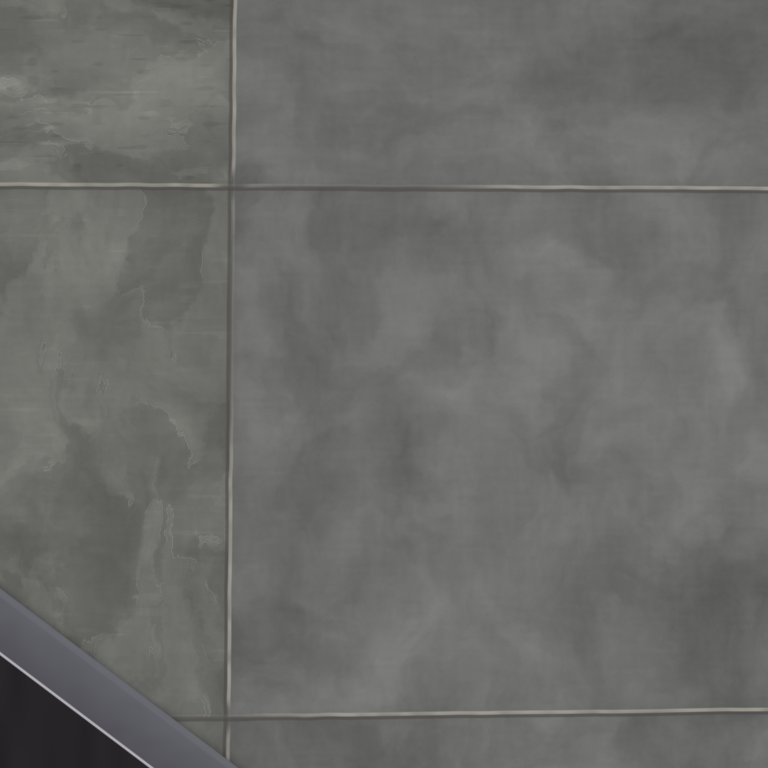
Give the GLSL for this texture, as a WebGL 2 fragment shader.

```glsl
#version 300 es
precision highp float;
uniform vec2 u_resolution;
out vec4 fragColor;

#define TILE_SIZE vec2(0.76, 0.691)
#define GRID_ORIGIN vec2(0.2955, 0.066)
#define GROUT_HALF 0.0032
#define STONE_DARK vec3(0.332, 0.334, 0.325)
#define STONE_LIGHT vec3(0.498, 0.498, 0.486)
#define GROUT_LIGHT vec3(0.64, 0.63, 0.59)
#define GROUT_DARK vec3(0.30, 0.285, 0.275)
#define TRIM_COLOR vec3(0.345, 0.345, 0.37)
#define VOID_COLOR vec3(0.15, 0.14, 0.15)
#define TRIM_NORMAL vec2(0.602, 0.798)
#define TRIM_OUTER 0.187
#define TRIM_INNER 0.119

float hash(vec2 p) {
  vec3 q = fract(vec3(p.xyx) * 0.1031);
  q += dot(q, q.yzx + 33.33);
  return fract((q.x + q.y) * q.z);
}

float noise(vec2 p) {
  vec2 i = floor(p), f = fract(p);
  f = f * f * (3.0 - 2.0 * f);
  return mix(mix(hash(i), hash(i + vec2(1, 0)), f.x),
             mix(hash(i + vec2(0, 1)), hash(i + vec2(1, 1)), f.x), f.y);
}

float fbm(vec2 p) {
  float sum = 0.0, gain = 0.47;
  for (int i = 0; i < 6; i++) {
    sum += gain * noise(p);
    p = mat2(1.6, 1.2, -1.2, 1.6) * p + 7.3;
    gain *= 0.54;
  }
  return sum;
}

// Soft strip centred on zero
float strip(float d, float halfWidth, float blur) {
  return 1.0 - smoothstep(halfWidth - blur, halfWidth + blur, abs(d));
}

// Soft round stain
float stain(vec2 p, vec2 center, vec2 radius) {
  vec2 q = (p - center) / radius;
  return exp(-dot(q, q));
}

// Cloudy cement, with rougher wear on the left column
vec3 stone(vec2 p, vec2 tile) {
  vec2 q = p + 20.0 + tile * vec2(13.7, 9.1);
  float rough = step(tile.x, -0.5);
  float upper = step(0.5, tile.y);
  vec2 warp = vec2(fbm(q * 9.0), fbm(q * 9.0 + 31.0)) - 0.48;
  vec2 grain = mix(vec2(6.5, 5.0), vec2(5.0, 7.5), upper);
  float cloud = fbm(q * grain + warp * 1.2);
  float blotch = fbm(q * grain * 2.6 + warp * 1.5 + 50.0);
  float brushed = noise(q * vec2(28.0, 190.0)) + noise(q * vec2(150.0, 35.0)) - 1.0;
  float tone = 0.53 + 1.0 * (cloud - 0.49) + 0.65 * (blotch - 0.49) + 0.06 * brushed;

  // Broad uneven curing
  vec2 s = p + warp * 0.12;
  tone -= 0.2 * stain(s, vec2(0.45, 0.6), vec2(0.12, 0.19));
  tone -= 0.16 * stain(s, vec2(0.8, 0.97), vec2(0.15, 0.07));
  tone -= 0.2 * stain(s, vec2(0.13, 0.42), vec2(0.05, 0.2));
  tone -= 0.2 * stain(s, vec2(0.25, 0.6), vec2(0.04, 0.18));
  tone += 0.12 * stain(s, vec2(0.5, 0.88), vec2(0.2, 0.1));
  tone += 0.13 * stain(s, vec2(0.08, 0.68), vec2(0.1, 0.1));

  // Eroded patches and pale broken scratches
  vec2 wearGrain = mix(vec2(14.0, 6.0), vec2(7.0, 16.0), upper);
  float edge = fbm(q * wearGrain + warp * 1.6 + 80.0);
  tone += rough * 0.22 * (smoothstep(0.43, 0.55, edge) - 0.5);
  float scratch = strip(edge - 0.49, 0.01, 0.01) * smoothstep(0.5, 0.72, noise(q * 26.0));
  float scrape = smoothstep(0.74, 0.92, noise(q * vec2(22.0, 150.0)));
  float pit = smoothstep(0.78, 0.93, noise(q * vec2(35.0, 130.0) + 60.0));
  float worn = smoothstep(0.42, 0.6, blotch);
  tone += rough * (0.26 * scratch + (0.1 + 0.1 * upper) * scrape * worn - 0.18 * upper * pit);
  tone += 0.03 * (hash(floor(q * 400.0)) - 0.5);

  vec3 color = mix(STONE_DARK, STONE_LIGHT, clamp(tone, -0.1, 1.35));
  return color + mix(vec3(-0.002, 0.0, 0.002), vec3(0.002, 0.005, -0.006), rough);
}

// Pale grout beside a shadow line, worn away around one stretch
vec3 addGrout(vec3 color, float d, float along, float crossing, float wornAt, float px) {
  float wobble = 0.0012 * (noise(vec2(along * 35.0, wornAt * 40.0)) - 0.5);
  float wear = smoothstep(0.06, 0.24, abs(along - wornAt));
  wear *= 0.6 + 0.4 * noise(vec2(along * 70.0, wornAt * 60.0));
  wear *= smoothstep(0.006, 0.03, abs(crossing));
  float blur = max(px, 0.0014);
  color = mix(color, GROUT_DARK, 0.6 * strip(d + wobble + 0.002, GROUT_HALF, blur));
  return mix(color, GROUT_LIGHT, (0.1 + 0.78 * wear) * strip(d + wobble - 0.0015, 0.0024, blur));
}

void main() {
  vec2 p = gl_FragCoord.xy / u_resolution;
  float px = 1.0 / min(u_resolution.x, u_resolution.y);

  // Slightly skewed tile grid
  float tilt = mix(0.013, -0.005, (p.y - GRID_ORIGIN.y) / TILE_SIZE.y);
  vec2 grid = (p - GRID_ORIGIN - vec2(0.009 * p.y, tilt * (p.x - 0.3))) / TILE_SIZE;
  vec2 joint = (fract(grid + 0.5) - 0.5) * TILE_SIZE;

  vec3 color = stone(p, floor(grid));
  color *= 1.0 - 0.06 * exp(-min(abs(joint.x), abs(joint.y)) * 90.0);
  color = addGrout(color, joint.x, p.y, joint.y, 0.58, px);
  color = addGrout(color, joint.y, p.x, joint.x, mix(0.22, 0.47, step(0.5, grid.y)), px);

  // Diagonal metal trim over the lower left corner
  float d = dot(p, TRIM_NORMAL);
  color *= 1.0 - 0.25 * exp(-max(d - TRIM_OUTER, 0.0) * 180.0);
  float across = clamp((d - TRIM_INNER) / (TRIM_OUTER - TRIM_INNER), 0.0, 1.0);
  vec3 trim = TRIM_COLOR * (0.9 + 0.2 * across + 0.04 * noise(p * 60.0));
  trim = mix(trim, TRIM_COLOR * 1.22, 0.6 * strip(d - TRIM_OUTER + 0.005, 0.004, 0.002));
  color = mix(trim, color, smoothstep(-px, px, d - TRIM_OUTER));
  vec3 hollow = VOID_COLOR * (0.92 + 0.16 * noise(p * vec2(45.0, 8.0)));
  color = mix(hollow, color, smoothstep(-px, px, d - TRIM_INNER));
  color = mix(color, vec3(0.74, 0.73, 0.75), 0.9 * strip(d - TRIM_INNER, 0.0018, max(px, 0.001)));

  fragColor = vec4(color, 1.0);
}
```
